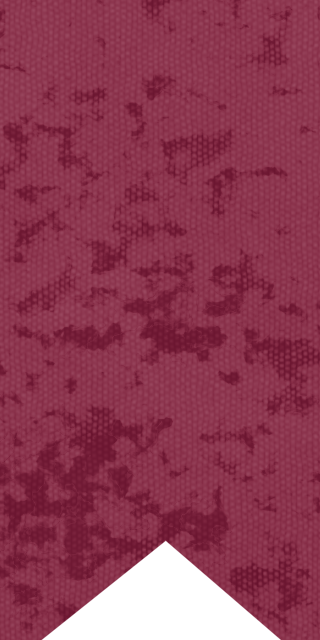
Write a Shadertoy shader that draws this texture.

```glsl
// Wine-red woven cloth pennant with ink-like stains and a white notch at its foot.

const vec3 DEEP = vec3(0.41, 0.075, 0.18);
const vec3 WINE = vec3(0.53, 0.18, 0.28);
const vec3 ROSE = vec3(0.60, 0.28, 0.37);
const vec3 WHITE = vec3(1.0);
const vec2 THREADS = vec2(58.0, 50.0);
const int PATCHES = 16;

float hash(vec2 p) {
    return fract(sin(dot(p, vec2(127.1, 311.7))) * 43758.5453);
}

float noise(vec2 p) {
    vec2 i = floor(p), f = fract(p);
    f = f * f * (3.0 - 2.0 * f);
    float low = mix(hash(i), hash(i + vec2(1, 0)), f.x);
    float high = mix(hash(i + vec2(0, 1)), hash(i + vec2(1, 1)), f.x);
    return mix(low, high, f.y);
}

float fbm(vec2 p) {
    float sum = 0.0, gain = 0.53;
    for (int i = 0; i < 4; i++) {
        sum += gain * noise(p);
        p = mat2(0.8, 0.6, -0.6, 0.8) * p * 2.1 + 7.3;
        gain *= 0.5;
    }
    return sum;
}

// Soft tilted ellipse: 1 at the centre, 0 on the rim and outside
float blot(vec2 p, vec2 centre, vec2 size, float angle) {
    float c = cos(angle), s = sin(angle);
    vec2 q = mat2(c, -s, s, c) * (p - centre);
    return max(0.0, 1.0 - length(q / size));
}

// Soft line segment that thins out towards b
float stroke(vec2 p, vec2 a, vec2 b, float width) {
    vec2 d = b - a;
    float t = clamp(dot(p - a, d) / dot(d, d), 0.0, 1.0);
    return max(0.0, 1.0 - length(p - a - d * t) / (width * (1.0 - 0.6 * t)));
}

// Rounded thread bumps, every other column shifted by half a row
float weave(vec2 p) {
    vec2 q = p * THREADS + 0.5 * vec2(noise(p * 17.0), noise(p * 19.0 + 40.0));
    float column = floor(q.x);
    q.y += 0.5 * mod(column, 2.0);
    vec2 f = fract(q) - 0.5;
    float bump = cos(f.x * 3.14159) * (0.62 + 0.38 * cos(f.y * 6.28318));
    return bump * (0.78 + 0.4 * hash(vec2(column, floor(q.y))));
}

// Main stains, from solid blots to branching runs
float heavyStain(vec2 p) {
    float s = blot(p, vec2(0.48, 1.07), vec2(0.17, 0.07), 0.42);
    s = max(s, blot(p, vec2(0.33, 0.94), vec2(0.17, 0.07), 0.15));
    s = max(s, blot(p, vec2(0.69, 1.05), vec2(0.13, 0.06), 0.5));
    s = max(s, 0.6 * blot(p, vec2(0.58, 0.96), vec2(0.32, 0.17), 0.1));
    s = max(s, 0.7 * blot(p, vec2(0.08, 0.38), vec2(0.42, 0.45), 0.2));
    s = max(s, blot(p, vec2(0.53, 0.38), vec2(0.2, 0.075), 0.25));
    s = max(s, 0.8 * blot(p, vec2(0.66, 0.33), vec2(0.1, 0.15), 0.0));
    s = max(s, 1.2 * stroke(p, vec2(0.22, 0.22), vec2(0.24, 0.5), 0.07));
    s = max(s, 1.2 * stroke(p, vec2(0.23, 0.48), vec2(0.36, 0.67), 0.07));
    return max(s, stroke(p, vec2(0.36, 0.5), vec2(0.53, 0.68), 0.055));
}

// Scattered faint patches, one per vertical slot
float faintStain(vec2 p) {
    float s = 0.7 * blot(p, vec2(0.42, 1.36), vec2(0.4, 0.07), 0.06);
    for (int i = 0; i < PATCHES; i++) {
        float k = float(i);
        float r = hash(vec2(k, 3.0));
        vec2 centre = vec2(fract(0.21 + k * 0.618), (k + r) * 2.0 / float(PATCHES));
        vec2 size = vec2(0.08, 0.07) + 0.07 * vec2(r, hash(vec2(k, 8.0)));
        s = max(s, blot(p, centre, size, r * 2.0 - 1.0));
    }
    return s;
}

// Signed distance to the notch, negative inside
float notch(vec2 p) {
    vec2 q = p - vec2(0.518, 0.31);
    float halfWidth = q.x < 0.0 ? 0.388 : 0.36;
    vec2 normal = normalize(vec2(0.31, halfWidth));
    return dot(vec2(abs(q.x), q.y), normal);
}

void mainImage(out vec4 fragColor, in vec2 fragCoord) {
    vec2 p = fragCoord / iResolution.x;
    vec2 warped = p + 0.06 * (vec2(fbm(p * 11.0), fbm(p * 11.0 + 31.0)) - 0.5);

    // Cloth: threads, fibre grain and slow clouds, darker towards the foot
    float thread = weave(p);
    float tone = 0.78 + 0.42 * (thread - 0.5);
    tone += 0.22 * (noise(p * vec2(150.0, 120.0)) - 0.5);
    tone += 0.28 * (fbm(p * 3.0 + 5.0) - 0.5);
    tone -= 0.13 * (1.0 - smoothstep(0.0, 1.3, p.y));

    // Stains: faint ones settle between threads, heavy ones cover them
    float grain = fbm(warped * vec2(19.0, 24.0));
    float heavy = heavyStain(warped);
    float ink = smoothstep(0.62, 0.82, grain + 0.46 * heavy);
    float faint = smoothstep(0.56, 0.8, grain + 0.38 * faintStain(warped));
    float vein = 1.0 - smoothstep(0.0, 0.035, abs(fbm(warped * 15.0 + 60.0) - 0.5));
    float reach = smoothstep(0.02, 0.35, heavy);
    tone -= faint * (0.48 - 0.28 * thread);
    tone = mix(tone, 0.03 + 0.16 * thread, 0.85 * ink);
    tone += vein * reach * mix(-0.2, 0.17, ink);

    // Colour ramp and notch
    vec3 color = mix(DEEP, WINE, smoothstep(-0.1, 0.6, tone));
    color = mix(color, ROSE, clamp((tone - 0.5) / 0.65, 0.0, 1.0));
    float edge = 0.75 / iResolution.x;
    color = mix(WHITE, color, smoothstep(-edge, edge, notch(p)));
    fragColor = vec4(color, 1.0);
}
```
